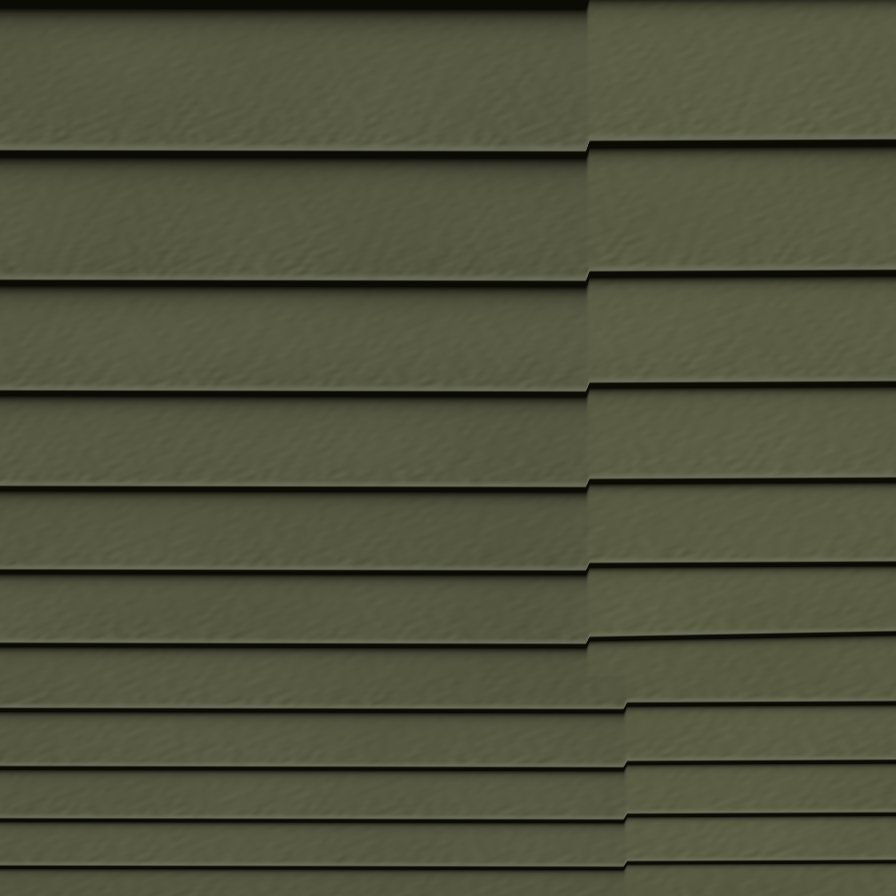
A WebGL 2 fragment shader for this texture:

```glsl
#version 300 es
precision highp float;
// Olive lap siding: horizontal boards that narrow downwards in perspective.
// Each board has a pale lower lip and lies under the shadow of the one above;
// a stepped vertical joint lifts the boards on the right.

uniform vec2 u_resolution;
out vec4 fragColor;

const vec3 OLIVE = vec3(0.340, 0.350, 0.258);
const vec3 LIP = vec3(0.425, 0.435, 0.360);
const vec3 SHADOW = vec3(0.045, 0.043, 0.022);
const vec3 UMBER = vec3(0.305, 0.295, 0.235);

const float FIRST_EDGE = 0.169;  // depth of board edge number 0
const float REACH = 1.836;       // depth from there to the vanishing line
const float RECESSION = 11.7;    // boards needed to cover half the reach

float hash(vec2 p) {
    return fract(sin(dot(p, vec2(127.1, 311.7))) * 43758.5453);
}

float noise(vec2 p) {
    vec2 cell = floor(p);
    vec2 f = fract(p);
    f = f * f * (3.0 - 2.0 * f);
    float low = mix(hash(cell), hash(cell + vec2(1.0, 0.0)), f.x);
    float high = mix(hash(cell + vec2(0.0, 1.0)), hash(cell + 1.0), f.x);
    return mix(low, high, f.y);
}

// Depth of a board edge, and its inverse
float edgeDepth(float index) {
    return FIRST_EDGE + REACH * index / (index + RECESSION);
}

float boardIndex(float depth) {
    float t = (depth - FIRST_EDGE) / REACH;
    return RECESSION * t / (1.0 - t);
}

// Embossed grain: slanted noise lit from the upper left
float grain(vec2 p) {
    vec2 q = vec2(p.x * 75.0 + p.y * 60.0, p.y * 170.0 - p.x * 65.0);
    return noise(q) - noise(q + vec2(-0.35, 0.6));
}

// Vertical joint position: further right on the lower boards
float jointX(float depth) {
    return mix(0.656, 0.698, step(0.755, depth));
}

// Lift of the boards: a slight sag at left, a step and a tilt at right
float boardLift(float x, float depth, float joint, float rightSide) {
    float bump = (depth - 0.71) / 0.03;
    float tilt = 0.005 + 0.014 * exp(-bump * bump);
    float stepUp = mix(0.0115, 0.0045, depth);
    return mix(-0.002 * x, stepUp + tilt * (x - joint), rightSide);
}

vec3 boardColor(vec2 p, float index, float below, float above, float size, float rightSide) {
    // Painted face with soft blotches and one tone per board
    float tone = 0.018 * (noise(p * vec2(7.0, 16.0)) - 0.5);
    tone += 0.010 * (hash(vec2(index, 3.0)) - 0.5);
    vec3 color = OLIVE + tone + rightSide * vec3(0.012, 0.015, 0.006);

    // Grain, rougher towards the lower lip
    float rough = mix(0.022, 0.060, exp(-above / (0.16 * size)));
    color += rough * grain(p);

    // Warm half-shade under the overlap, weaker on the right
    float halfShade = exp(-below / (0.18 * size));
    color = mix(color, UMBER, halfShade * mix(0.7, 0.2, rightSide));

    // Pale lip along the lower edge
    float lipWidth = 0.0035 + 0.018 * size;
    float lip = 1.0 - smoothstep(0.3 * lipWidth, 1.8 * lipWidth, above);
    return mix(color, LIP, lip * (0.75 + 0.25 * noise(p * vec2(60.0, 20.0))));
}

void main() {
    vec2 p = gl_FragCoord.xy / u_resolution;
    float pixel = 1.0 / min(u_resolution.x, u_resolution.y);
    float soft = max(0.0028, 1.3 * pixel);
    float depth = 1.0 - p.y;

    // Side of the joint, and depth measured along the lifted boards
    float joint = jointX(depth);
    float rightSide = smoothstep(joint - soft, joint + soft, p.x);
    float lifted = depth + boardLift(p.x, depth, joint, rightSide);

    // Board cell and distances to its two edges
    float index = floor(boardIndex(lifted));
    float upper = edgeDepth(index);
    float lower = edgeDepth(index + 1.0);
    float size = lower - upper;
    float below = lifted - upper;
    float above = lower - lifted;

    vec3 color = boardColor(p, index, below, above, size, rightSide);

    // Cast shadow: solid core, then a fading tail; deepest at the top board
    float core = 0.045 * size + 0.004 * step(index, -0.5);
    float tail = 0.055 * size * mix(1.0, 0.8, rightSide);
    float shade = exp(-max(below - core, 0.0) / tail);
    color = mix(color, SHADOW, shade);

    // Smooth the lip into the shadow of the next board
    color = mix(SHADOW, color, smoothstep(0.0, soft, above));

    fragColor = vec4(color, 1.0);
}
```
